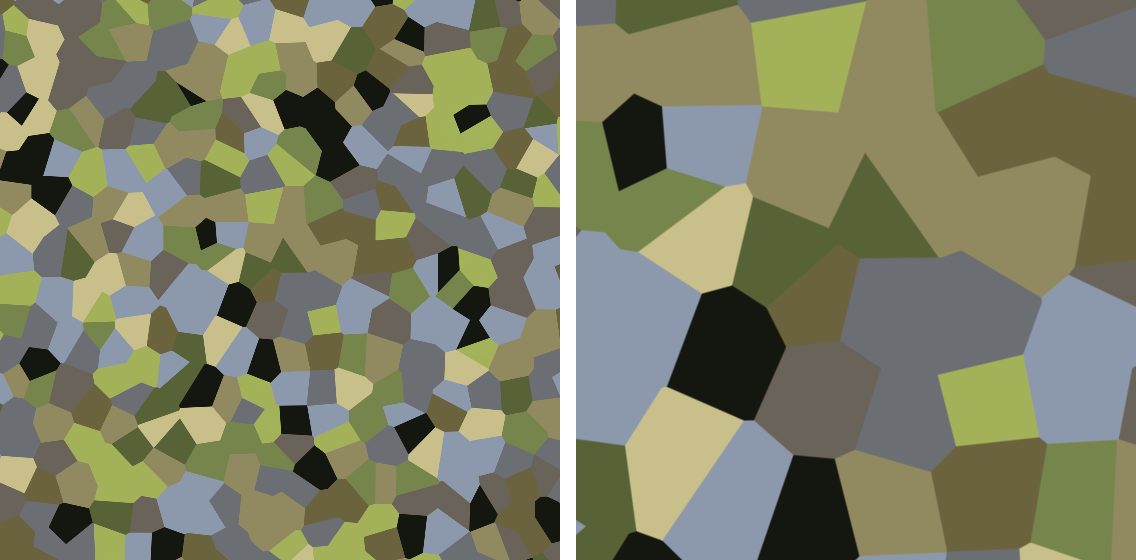
Left: the whole. Right: its middle third, enlarged.
Give the GLSL for this pattern, as a three.js fragment shader.

```glsl
varying vec2 vUv;

vec3 hash3(vec2 cell) {
  vec3 q = fract(vec3(cell.xyx) * vec3(0.1031, 0.1030, 0.0973) + 0.37);
  q += dot(q, q.yxz + 33.33);
  return fract((q.xxy + q.yzz) * q.zyx);
}

// Picks a flat camouflage colour by cumulative area share.
vec3 patchColor(float pick) {
  if (pick < 0.08) return vec3(0.08, 0.09, 0.06);  // black
  if (pick < 0.15) return vec3(0.79, 0.75, 0.54);  // sand
  if (pick < 0.27) return vec3(0.64, 0.70, 0.35);  // lime
  if (pick < 0.40) return vec3(0.55, 0.60, 0.68);  // pale blue
  if (pick < 0.54) return vec3(0.42, 0.43, 0.45);  // slate
  if (pick < 0.645) return vec3(0.41, 0.39, 0.35); // taupe
  if (pick < 0.765) return vec3(0.57, 0.54, 0.38); // khaki
  if (pick < 0.875) return vec3(0.42, 0.39, 0.24); // brown
  if (pick < 0.94) return vec3(0.34, 0.39, 0.21);  // forest green
  return vec3(0.46, 0.52, 0.30);                   // moss green
}

void main() {
  const float cells = 18.0;
  vec2 p = vUv * cells;
  vec2 base = floor(p);

  // Find the two nearest scattered seeds; xy is the offset, z the colour pick.
  vec3 nearest = vec3(0.0), second = vec3(0.0);
  float d1 = 1e3, d2 = 1e3;
  for (int j = -2; j <= 2; j++) {
    for (int i = -2; i <= 2; i++) {
      vec2 cell = base + vec2(float(i), float(j));
      vec3 h = hash3(cell + 11.0);
      vec2 offset = cell + h.xy - p;
      float d = dot(offset, offset);
      if (d < d1) {
        d2 = d1;
        second = nearest;
        d1 = d;
        nearest = vec3(offset, h.z);
      } else if (d < d2) {
        d2 = d;
        second = vec3(offset, h.z);
      }
    }
  }

  // Distance to the shared border, in canvas units, smooths the edge.
  float gap = max(length(second.xy - nearest.xy), 1e-4);
  float border = (d2 - d1) / (2.0 * gap * cells);
  float inside = smoothstep(-0.0007, 0.0007, border);
  vec3 color = mix(patchColor(second.z), patchColor(nearest.z), inside);
  gl_FragColor = vec4(color, 1.0);
}
```
